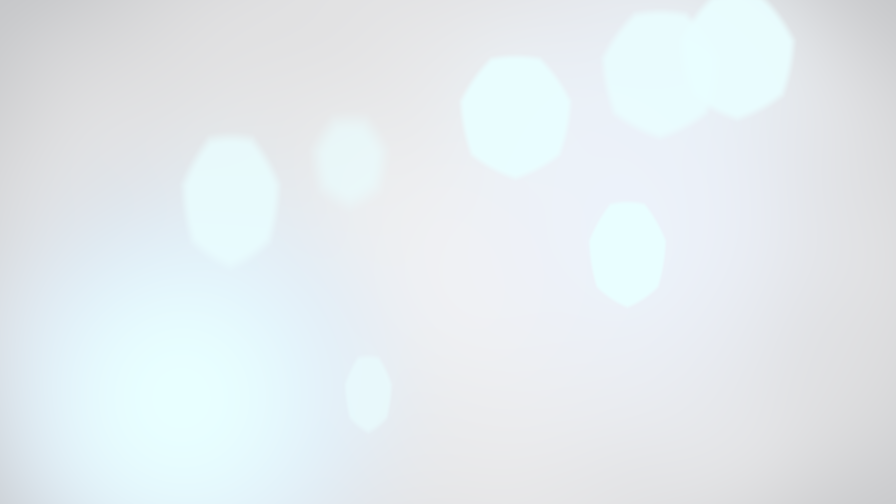
Reproduce this background procedurally as a WebGL 1 fragment shader.

```glsl
precision highp float;
// Pale, out-of-focus backdrop: cool light hazes and soft cyan-white bokeh discs.

uniform vec2 u_resolution;

const float ASPECT = 16.0 / 9.0;

// Backdrop colours
const vec3 WALL_GREY    = vec3(0.865, 0.865, 0.870);
const vec3 CORNER_GREY  = vec3(0.750, 0.755, 0.765);
const vec3 WARM_WHITE   = vec3(0.955, 0.955, 0.958);
const vec3 LAVENDER     = vec3(0.930, 0.955, 0.995);
const vec3 HALO_BLUE    = vec3(0.875, 0.930, 0.990);
const vec3 GLOW_CYAN    = vec3(0.910, 1.000, 1.000);
const vec3 BOKEH_CYAN   = vec3(0.915, 0.995, 1.000);

// Hazes: centre xy, radii zw, in canvas heights
const vec4 CENTRE_HAZE = vec4(0.92, 0.46, 0.50, 0.52);
const vec4 RIGHT_HAZE  = vec4(1.28, 0.62, 0.36, 0.46);
const vec4 GLOW_HALO   = vec4(0.37, 0.22, 0.40, 0.41);
const vec4 GLOW_CORE   = vec4(0.36, 0.21, 0.26, 0.27);

// Bokeh discs: centre xy, radii zw
const vec4 DISC_LEFT   = vec4(0.458, 0.604, 0.095, 0.130);
const vec4 DISC_FAINT  = vec4(0.694, 0.681, 0.068, 0.085);
const vec4 DISC_TOP    = vec4(1.023, 0.771, 0.109, 0.122);
const vec4 DISC_PAIR_A = vec4(1.310, 0.856, 0.114, 0.126);
const vec4 DISC_PAIR_B = vec4(1.463, 0.891, 0.112, 0.124);
const vec4 DISC_BRIGHT = vec4(1.245, 0.498, 0.076, 0.105);
const vec4 DISC_SMALL  = vec4(0.731, 0.220, 0.046, 0.076);

const float BLADES = 7.0;         // aperture blades
const float BLADE_FLATNESS = 0.6; // 0 = ellipse, 1 = polygon
const float MOTTLE_SCALE = 3.5;
const float MOTTLE_AMOUNT = 0.018;

vec2 hashGradient(vec2 cell) {
    float angle = 6.28318 * fract(sin(dot(cell, vec2(127.1, 311.7))) * 43758.5);
    return vec2(cos(angle), sin(angle));
}

float gradientNoise(vec2 p) {
    vec2 i = floor(p);
    vec2 f = p - i;
    vec2 u = f * f * f * (f * (f * 6.0 - 15.0) + 10.0);
    vec2 e = vec2(1.0, 0.0);
    float a = dot(hashGradient(i), f);
    float b = dot(hashGradient(i + e.xy), f - e.xy);
    float c = dot(hashGradient(i + e.yx), f - e.yx);
    float d = dot(hashGradient(i + e.xx), f - e.xx);
    return mix(mix(a, b, u.x), mix(c, d, u.x), u.y);
}

// Gaussian-like falloff; a higher power gives a flatter middle
float haze(vec2 p, vec4 spot, float power) {
    vec2 q = (p - spot.xy) / spot.zw;
    return exp(-pow(dot(q, q), power));
}

// Rounded polygon with a blurred rim and a faint surrounding bloom
float bokeh(vec2 p, vec4 disc, float blur) {
    vec2 q = (p - disc.xy) / disc.zw;
    float radius = length(q);
    float angle = atan(q.x, q.y + 1e-5);
    float sector = 6.28318 / BLADES;
    float polygon = radius * cos(angle - sector * floor(angle / sector + 0.5));
    float d = mix(radius, polygon * 1.06, BLADE_FLATNESS);
    float body = 1.0 - smoothstep(1.0 - blur, 1.0 + blur, d);
    return max(body, 0.22 * exp(-radius * radius * 0.8));
}

void addDisc(inout vec3 color, vec2 p, vec4 disc, float blur, float strength) {
    color = mix(color, BOKEH_CYAN, strength * bokeh(p, disc, blur));
}

void main() {
    vec2 p = gl_FragCoord.xy / u_resolution * vec2(ASPECT, 1.0);

    // Grey wall, darker towards the corners
    vec2 fromCentre = (p - vec2(0.92, 0.50)) / vec2(0.92, 0.62);
    float vignette = smoothstep(0.7, 1.7, dot(fromCentre, fromCentre));
    vec3 color = mix(WALL_GREY, CORNER_GREY, 0.75 * vignette);
    color += MOTTLE_AMOUNT * gradientNoise(p * MOTTLE_SCALE);

    // Broad hazes
    color = mix(color, WARM_WHITE, 0.85 * haze(p, CENTRE_HAZE, 1.0));
    color = mix(color, LAVENDER, 0.78 * haze(p, RIGHT_HAZE, 1.4));
    color = mix(color, HALO_BLUE, 0.92 * haze(p, GLOW_HALO, 1.7));
    color = mix(color, GLOW_CYAN, haze(p, GLOW_CORE, 1.2));

    // Bokeh discs, each with its own focus and brightness
    addDisc(color, p, DISC_LEFT, 0.14, 0.82);
    addDisc(color, p, DISC_FAINT, 0.34, 0.65);
    addDisc(color, p, DISC_TOP, 0.08, 0.95);
    addDisc(color, p, DISC_PAIR_A, 0.10, 0.85);
    addDisc(color, p, DISC_PAIR_B, 0.10, 0.92);
    addDisc(color, p, DISC_BRIGHT, 0.06, 1.0);
    addDisc(color, p, DISC_SMALL, 0.12, 0.65);

    gl_FragColor = vec4(clamp(color, 0.0, 1.0), 1.0);
}
```
